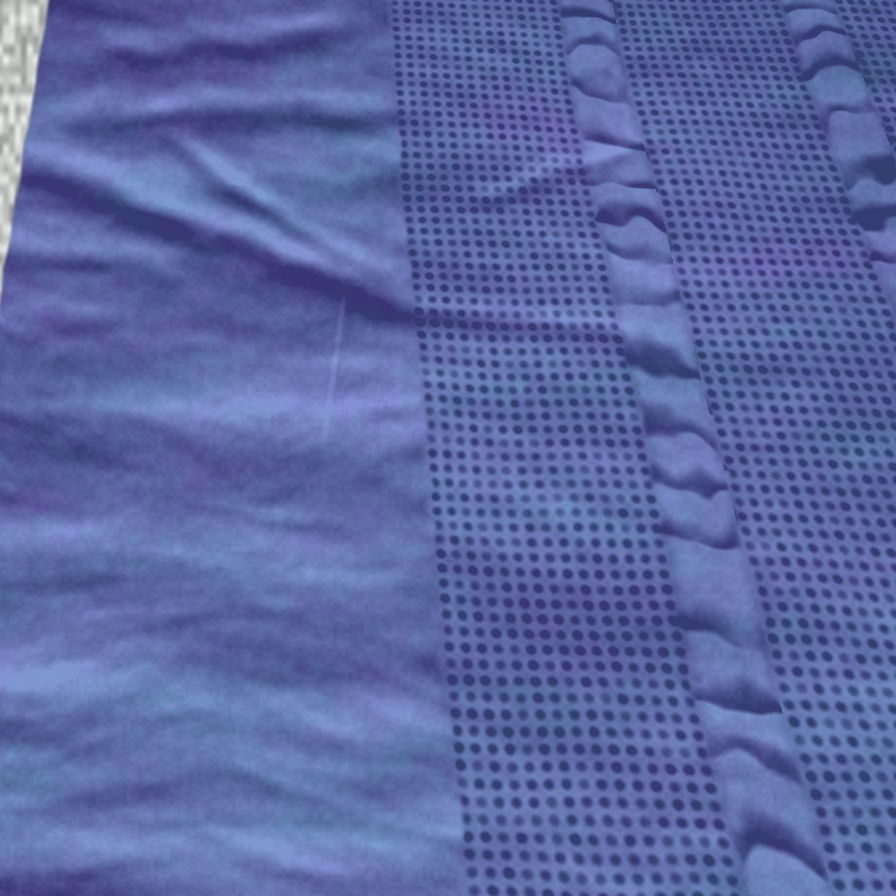
Give the GLSL for this texture, as a WebGL 1 fragment shader.

```glsl
precision highp float;
// Creased blue cotton seen at a slant: plain cloth on the left, then dotted bands
// alternating with gathered strips. A perspective grid (u across, v down) places
// bands, dots and puckers; noise and signed creases supply the light and shade.
uniform vec2 u_resolution;

float hash(vec2 p) {
  return fract(sin(dot(p, vec2(127.1, 311.7))) * 43758.5453);
}

float noise(vec2 p) {
  vec2 i = floor(p), f = fract(p);
  f = f * f * (3.0 - 2.0 * f);
  return mix(mix(hash(i), hash(i + vec2(1.0, 0.0)), f.x),
             mix(hash(i + vec2(0.0, 1.0)), hash(i + 1.0), f.x), f.y);
}

float fbm(vec2 p) {
  float sum = 0.0, amp = 0.5;
  for (int i = 0; i < 4; i++) {
    sum += amp * noise(p);
    p = mat2(1.6, 1.2, -1.2, 1.6) * p + 3.7;
    amp *= 0.5;
  }
  return sum;
}

// Cloth height: wide folds plus sharp slanting wrinkles
float clothHeight(vec2 p) {
  p.y += 0.10 * noise(p * 4.0) - 0.12 * p.x;
  float ridge = 1.0 - abs(2.0 * noise(vec2(p.x * 6.0, p.y * 24.0 - p.x * 5.0)) - 1.0);
  return fbm(p * vec2(4.0, 13.0)) + 0.13 * ridge;
}

// Bent crease from a to b: lit above its line, shaded below
float crease(vec2 p, vec2 a, vec2 b, float bend, float width) {
  float f = (p.x - a.x) / (b.x - a.x);
  float line = mix(a.y, b.y, f) + bend * sin(3.14159 * f);
  float d = (p.y - line + 0.014 * (noise(p * 18.0) - 0.5)) / width;
  float ends = smoothstep(0.0, 0.2, f) * (1.0 - smoothstep(0.75, 1.0, f));
  return -2.3 * d * exp(-d * d) * ends;
}

void main() {
  vec2 p = gl_FragCoord.xy / u_resolution;
  p.y = 1.0 - p.y;

  // Perspective grid, slightly warped by the folds
  vec2 q = p + 0.006 * (vec2(noise(p * 9.0), noise(p * 9.0 + 40.0)) - 0.5);
  float u = (q.x - 0.434 - 0.07 * q.y - 0.014 * q.y * q.y) / (0.187 + 0.124 * q.y);
  float v = log(1.04 + 1.316 * q.y - 0.04 * q.x) / 0.012;

  // Bands one unit wide repeat every 1.32 units; strips fill the gaps
  float k = mod(u, 1.32), index = floor(u / 1.32);
  float center = abs(mod(u + 0.16, 1.32) - 0.66);
  float seam = center + 0.05 * (noise(vec2(u * 3.0, v * 0.7)) - 0.5);
  float band = step(-0.16, u) * (1.0 - smoothstep(0.48, 0.52, seam));
  float strip = step(0.5, u) * (1.0 - band);
  float plain = step(u, 0.5) * (1.0 - band);

  // Broad light and wrinkles
  float relief = clothHeight(p + vec2(0.0, 0.007)) - clothHeight(p - vec2(0.0, 0.007));
  float shade = 0.66 + 0.18 * (p.y - 0.5) + 0.65 * (fbm(p * vec2(3.0, 7.0)) - 0.47);
  shade += relief * mix(0.85, 1.7, plain);

  // Rolling folds across the plain cloth
  float roll = 6.2832 * (p.y - 0.615 - 0.05 * (noise(p * vec2(5.0, 3.0)) - 0.5)) / 0.163;
  shade += 0.24 * cos(roll + 0.5 * sin(roll)) * plain * smoothstep(0.3, 0.5, p.y);
  shade -= 0.18 * plain * (1.0 - smoothstep(0.0, 0.13, p.y));

  // Long creases at the top
  shade += 0.60 * crease(p, vec2(-0.04, 0.165), vec2(0.52, 0.37), -0.012, 0.026);
  shade += 0.42 * crease(p, vec2(0.16, 0.13), vec2(0.47, 0.32), 0.015, 0.016);
  shade += 0.42 * crease(p, vec2(0.01, 0.14), vec2(0.50, 0.12), -0.008, 0.020);
  shade += 0.42 * crease(p, vec2(-0.05, 0.29), vec2(0.22, 0.31), -0.02, 0.020);
  shade += 0.36 * crease(p, vec2(0.08, 0.05), vec2(0.42, 0.02), 0.015, 0.020);
  shade += 0.32 * crease(p, vec2(0.50, 0.23), vec2(0.75, 0.15), 0.0, 0.012);
  shade += 0.30 * crease(p, vec2(0.42, 0.345), vec2(0.76, 0.38), 0.0, 0.013);

  // Small gathers beside the first seam
  float gather = noise(vec2(u * 4.0, v * 0.7)) - 0.5;
  shade += 0.40 * gather * plain * smoothstep(-0.35, 0.0, u);

  // Puckers along the narrow strips, each with its own slant and depth
  float across = (k - 1.0) / 0.32;
  float phase = v / 4.4 + 0.06 * sin(across * 3.1416) + 0.8 * noise(vec2(index * 5.0, v * 0.16))
              + across * (noise(vec2(v * 0.13, index + 9.0)) - 0.55);
  float g = fract(phase + 0.45 * noise(vec2(across * 3.0, v * 0.45)));
  float shadow = smoothstep(0.45, 0.85, g) * (1.0 - smoothstep(0.87, 1.0, g));
  shadow *= 0.25 + 1.0 * noise(vec2(across * 2.5, v * 0.3 + 5.0));
  shade += strip * (0.16 - 0.90 * shadow - 0.15 * smoothstep(0.35, 0.5, abs(across - 0.5)));

  // Fifteen columns of dots in each band
  vec2 grid = vec2(k * 15.0, v);
  float dots = 1.0 - smoothstep(0.10, 0.48, length(fract(grid) - 0.5));
  dots *= (0.7 + 0.5 * hash(floor(grid) + index * 31.0)) * (1.0 - smoothstep(0.49, 0.5, center));
  shade += band * (0.02 - 0.80 * dots * mix(0.85, 1.0, p.y));
  shade -= 0.14 * band * smoothstep(0.43, 0.5, seam);

  // Loose pale thread
  float thread = abs(p.x - 0.387 + 0.14 * (p.y - 0.31));
  shade += 0.20 * (1.0 - smoothstep(0.001, 0.005, thread))
         * smoothstep(0.31, 0.34, p.y) * (1.0 - smoothstep(0.44, 0.52, p.y));

  // Blue ramp, drifting between teal and violet, with a fine weave
  shade += 0.14 * (noise(p * 230.0) - 0.5) + 0.14 * (noise(p * 90.0) - 0.5);
  vec3 color = mix(vec3(0.21, 0.23, 0.45), vec3(0.46, 0.54, 0.775), clamp(shade, 0.0, 1.15));
  float hue = 2.4 * (fbm(p * vec2(5.0, 14.0) + 17.0) - 0.42) + 0.7 * (noise(p * 60.0) - 0.5);
  color += (hue - 0.25 * band * dots) * vec3(0.026, -0.035, 0.014);

  // Pale woven cover at the upper left corner
  float edge = 0.055 - 0.18 * p.y + 0.05 * p.y * p.y + 0.004 * (noise(p * 30.0) - 0.5);
  vec3 cover = vec3(0.76, 0.77, 0.76) + 0.35 * (noise(p * vec2(150.0, 90.0)) - 0.5);
  color = mix(color, cover, 1.0 - smoothstep(-0.003, 0.003, p.x - edge));
  gl_FragColor = vec4(color, 1.0);
}
```
